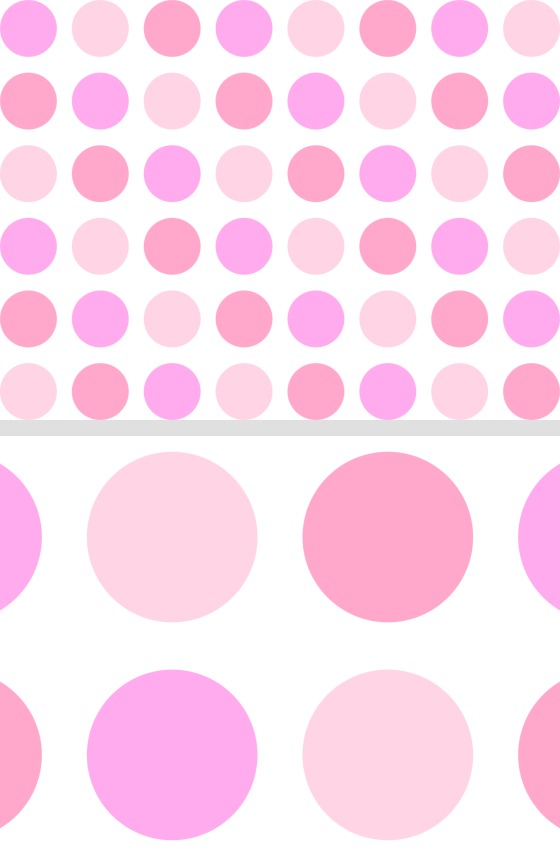
Top, the full canvas; bottom, a detail of the centre.
This pattern is drawn by a WebGL 2 fragment shader. Its source:

```glsl
#version 300 es
precision highp float;

#define DOT_COUNT vec2(8.0, 6.0)
#define DOT_RADIUS 0.0677
#define PAPER vec3(1.0)
#define PALE_PINK vec3(1.00, 0.83, 0.895)
#define ROSE vec3(1.00, 0.66, 0.80)
#define ORCHID vec3(1.00, 0.67, 0.93)

uniform vec2 u_resolution;
out vec4 fragColor;

// The three colours take turns along each row, shifting one step per row.
vec3 dotColor(vec2 cell) {
    float turn = mod(cell.x + cell.y, 3.0);
    return turn < 0.5 ? PALE_PINK : turn < 1.5 ? ROSE : ORCHID;
}

void main() {
    // Canvas height is one unit.
    vec2 canvas = vec2(u_resolution.x / u_resolution.y, 1.0);
    vec2 point = gl_FragCoord.xy / u_resolution.y;
    float pixel = 1.0 / u_resolution.y;

    // Outermost dots touch the canvas edges.
    vec2 pitch = (canvas - 2.0 * DOT_RADIUS) / (DOT_COUNT - 1.0);
    vec2 cell = floor((point - DOT_RADIUS) / pitch + 0.5);
    vec2 center = DOT_RADIUS + cell * pitch;

    // Signed distance to the nearest dot, smoothed over one pixel.
    float dist = length(point - center) - DOT_RADIUS;
    float coverage = 1.0 - smoothstep(-0.75 * pixel, 0.75 * pixel, dist);

    fragColor = vec4(mix(PAPER, dotColor(cell), coverage), 1.0);
}
```
